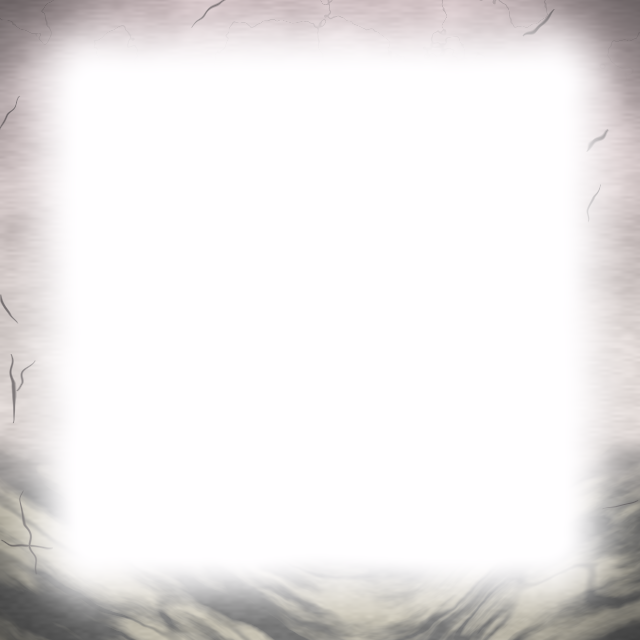
A Shadertoy shader for this background:

```glsl
// A blank white panel with soft rounded edges inside a frame of aged paper.
// Stretched noise makes pink plaster above and streaked grey ground below;
// wobbling line segments draw the cracks, and a vignette darkens the corners.

const vec3 WHITE = vec3(1.0, 0.995, 1.0);
const vec3 PLASTER_PINK = vec3(0.80, 0.74, 0.75);
const vec3 PLASTER_PALE = vec3(0.83, 0.80, 0.79);
const vec3 GROUND_DARK = vec3(0.46, 0.46, 0.46);
const vec3 GROUND_LIGHT = vec3(0.79, 0.77, 0.71);
const vec3 CRACK_COLOR = vec3(0.34, 0.32, 0.33);

// Crack end points as start.xy, end.xy
const int CRACK_COUNT = 11;
const vec4 CRACKS[CRACK_COUNT] = vec4[](
    vec4(0.029, 0.850, 0.000, 0.790), vec4(0.000, 0.538, 0.023, 0.499),
    vec4(0.020, 0.447, 0.021, 0.339), vec4(0.052, 0.437, 0.024, 0.388),
    vec4(0.033, 0.232, 0.057, 0.100), vec4(0.000, 0.152, 0.080, 0.140),
    vec4(0.950, 0.798, 0.914, 0.766), vec4(0.940, 0.707, 0.918, 0.655),
    vec4(0.865, 0.980, 0.823, 0.945), vec4(0.350, 1.000, 0.300, 0.960),
    vec4(1.000, 0.221, 0.944, 0.203));

float hash(vec2 p) {
    return fract(sin(dot(p, vec2(127.1, 311.7))) * 43758.5453);
}

float noise(vec2 p) {
    vec2 cell = floor(p);
    vec2 f = fract(p);
    f = f * f * (3.0 - 2.0 * f);
    float low = mix(hash(cell), hash(cell + vec2(1, 0)), f.x);
    float high = mix(hash(cell + vec2(0, 1)), hash(cell + vec2(1, 1)), f.x);
    return mix(low, high, f.y);
}

float fbm(vec2 p) {
    float sum = 0.0;
    float weight = 0.5;
    for (int i = 0; i < 5; i++) {
        sum += weight * noise(p);
        p = mat2(1.6, 1.2, -1.2, 1.6) * p + 7.3;
        weight *= 0.5;
    }
    return sum;
}

float roundedBox(vec2 p, vec2 halfSize, float radius) {
    vec2 q = abs(p) - halfSize + radius;
    return length(max(q, 0.0)) + min(max(q.x, q.y), 0.0) - radius;
}

// Coverage of a segment that is widest at its middle
float crack(vec2 p, vec2 start, vec2 end, float width, float blur) {
    vec2 along = end - start;
    float t = clamp(dot(p - start, along) / dot(along, along), 0.0, 1.0);
    float halfWidth = width * (0.25 + 3.0 * t * (1.0 - t));
    float dist = length(p - start - along * t);
    return 1.0 - smoothstep(halfWidth - blur, halfWidth + blur, dist);
}

// Pink at the top, paler lower down, with fine horizontal fibres
vec3 plaster(vec2 uv) {
    vec3 color = mix(PLASTER_PALE, PLASTER_PINK, smoothstep(0.4, 1.0, uv.y));
    float blotches = fbm(uv * vec2(9.0, 14.0)) - 0.48;
    float fibres = noise(uv * vec2(55.0, 240.0)) - 0.5;
    return color + 0.20 * blotches + 0.05 * fibres;
}

// Light slabs cut by dark strokes: falling on the left, rising on the right
vec3 ground(vec2 uv) {
    float slope = mix(0.55, -0.45, smoothstep(0.35, 0.85, uv.x));
    vec2 q = vec2(uv.x, uv.y + slope * (uv.x - 0.5));
    q += 0.035 * vec2(fbm(uv * 9.0), fbm(uv * 9.0 + 20.0));
    float slabs = fbm(q * vec2(7.0, 25.0));
    float ridge = 1.0 - abs(2.0 * noise(q * vec2(9.0, 30.0) + 4.0) - 1.0);
    float light = smoothstep(0.30, 0.68, slabs) - 0.45 * smoothstep(0.7, 1.0, ridge);
    vec3 color = mix(GROUND_DARK, GROUND_LIGHT, clamp(light, 0.0, 1.0));
    return color + 0.05 * (noise(uv * vec2(90.0, 220.0)) - 0.5);
}

void mainImage(out vec4 fragColor, in vec2 fragCoord) {
    vec2 uv = fragCoord / iResolution.xy;
    float pixel = 1.0 / min(iResolution.x, iResolution.y);

    // Paper: plaster meets ground along a ragged line
    float horizon = 0.28 + 0.08 * (fbm(uv * vec2(8.0, 18.0)) - 0.5);
    float groundMask = 1.0 - smoothstep(horizon - 0.09, horizon + 0.05, uv.y);
    vec3 color = mix(plaster(uv), ground(uv), groundMask);

    // Cracks share one wobble so that their edges look torn
    vec2 wobble = vec2(noise(uv * 55.0), noise(uv * 55.0 + 31.0)) - 0.5;
    float cracks = 0.0;
    for (int i = 0; i < CRACK_COUNT; i++) {
        vec4 ends = CRACKS[i];
        float width = 0.0012 + 0.0014 * hash(vec2(float(i), 3.0));
        cracks = max(cracks, crack(uv + 0.012 * wobble, ends.xy, ends.zw, width, pixel));
    }
    float veins = abs(fbm(uv * 11.0 + 5.0) - 0.5);
    float hairlines = (1.0 - smoothstep(0.0, 0.010, veins)) * smoothstep(0.85, 1.0, uv.y);
    color = mix(color, CRACK_COLOR, max(0.75 * cracks, 0.22 * hairlines));

    // Vignette
    float corner = smoothstep(0.52, 0.74, length(uv - 0.5));
    color *= 1.0 - 0.48 * corner;

    // White panel with a wide, slightly uneven fade
    float edge = roundedBox(uv - vec2(0.502, 0.508), vec2(0.42), 0.07);
    edge += 0.018 * (fbm(uv * 8.0 + 12.0) - 0.48);
    float paperMask = smoothstep(-0.045, 0.078, edge);
    fragColor = vec4(clamp(mix(WHITE, color, paperMask), 0.0, 1.0), 1.0);
}
```
